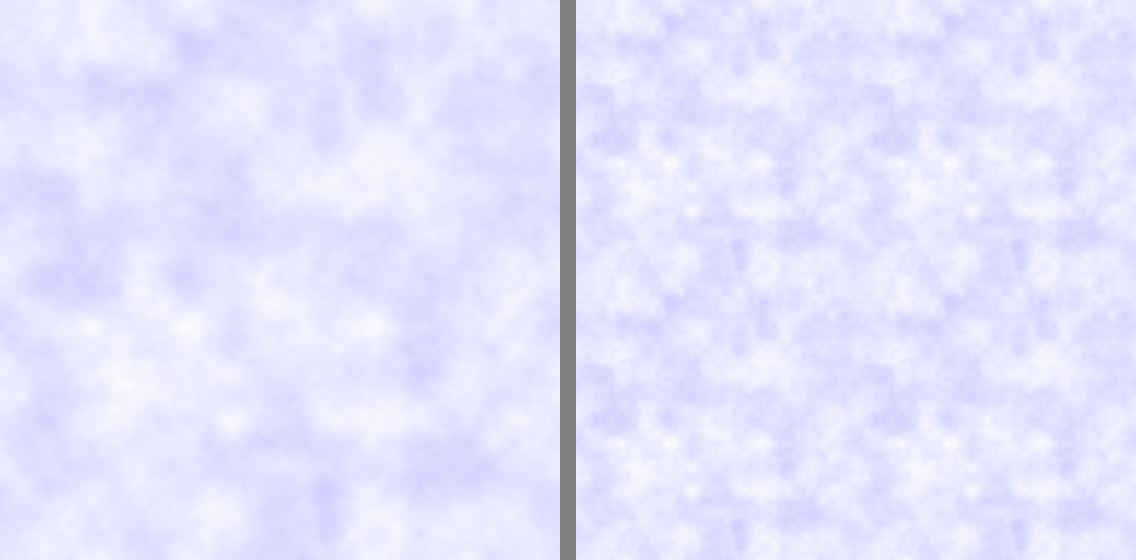
Left: one tile. Right: repeated 2 by 2.
This texture is drawn by a WebGL 1 fragment shader. Its source:

```glsl
precision highp float;

uniform vec2 u_resolution;

const float BASE_CELLS = 12.0;  // whole number of cells across the tile
const int OCTAVES = 5;
const float GAIN = 0.53;        // amplitude ratio between octaves
const float CONTRAST = 0.22;
const vec3 MEAN_COLOR = vec3(0.893, 0.894, 1.0);
const vec3 CLOUD_TINT = vec3(1.0, 1.0, 0.0);  // channels that vary

float hash(vec2 cell, float seed) {
  return fract(sin(dot(cell, vec2(127.1, 311.7)) + seed * 74.7) * 43758.5453);
}

// Value noise that repeats after a whole number of cells
float tiledNoise(vec2 p, float period, float seed) {
  vec2 cell = floor(p);
  vec2 f = p - cell;
  vec2 blend = f * f * (3.0 - 2.0 * f);
  vec2 lo = mod(cell, period);
  vec2 hi = mod(cell + 1.0, period);
  float bottom = mix(hash(lo, seed), hash(vec2(hi.x, lo.y), seed), blend.x);
  float top = mix(hash(vec2(lo.x, hi.y), seed), hash(hi, seed), blend.x);
  return mix(bottom, top, blend.y);
}

// Sum of octaves, normalised to 0..1
float clouds(vec2 uv) {
  float sum = 0.0;
  float total = 0.0;
  float amplitude = 1.0;
  float period = BASE_CELLS;
  for (int i = 0; i < OCTAVES; i++) {
    sum += amplitude * tiledNoise(uv * period, period, float(i) + 1.0);
    total += amplitude;
    amplitude *= GAIN;
    period *= 2.0;
  }
  return sum / total;
}

void main() {
  vec2 uv = gl_FragCoord.xy / u_resolution;
  float density = clouds(uv) - 0.5;
  vec3 color = MEAN_COLOR + CLOUD_TINT * CONTRAST * density;
  gl_FragColor = vec4(clamp(color, 0.0, 1.0), 1.0);
}
```
